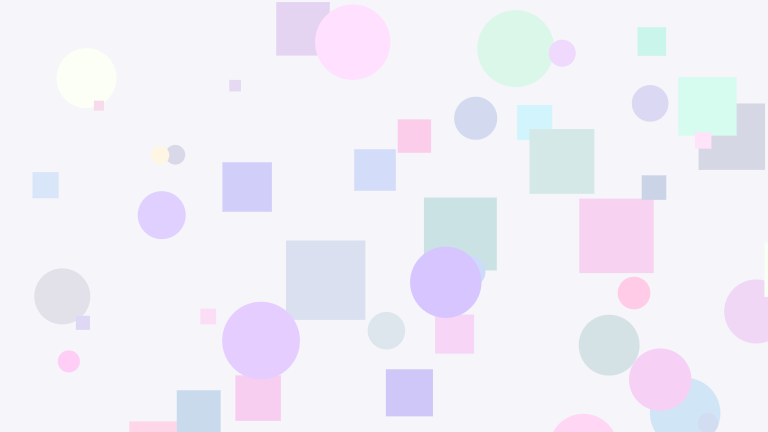
A WebGL 2 fragment shader for this background:

```glsl
#version 300 es
precision highp float;

#define SHAPE_COUNT 48
#define SIZE_MIN 0.020
#define SIZE_MAX 0.186
#define CIRCLE_SHARE 0.4
#define SCATTER 0.16
#define TINT_SPREAD 0.05
#define SEED 7.0

uniform vec2 u_resolution;
out vec4 fragColor;

const vec3 PAPER = vec3(0.961, 0.961, 0.980);
const vec3 PERIWINKLE = vec3(0.84, 0.85, 0.94);
const vec3 PINK = vec3(0.98, 0.84, 0.95);
const vec3 AQUA = vec3(0.83, 0.95, 0.95);
const vec3 LAVENDER = vec3(0.86, 0.82, 0.99);
const vec3 CREAM = vec3(0.96, 0.98, 0.92);

// Three random values in 0..1 per key
vec3 hash3(vec2 key) {
    vec3 p = fract(vec3(key, key.x + SEED) * vec3(0.1031, 0.1030, 0.0973));
    p += dot(p, p.yxz + 33.33);
    return fract((p.xxy + p.yxx) * p.zyx);
}

// Weighted choice of a base pastel
vec3 pastel(float pick) {
    if (pick < 0.33) return PERIWINKLE;
    if (pick < 0.66) return PINK;
    if (pick < 0.80) return AQUA;
    if (pick < 0.94) return LAVENDER;
    return CREAM;
}

float squareDistance(vec2 p, float halfSize) {
    vec2 q = abs(p) - halfSize;
    return length(max(q, 0.0)) + min(max(q.x, q.y), 0.0);
}

float circleDistance(vec2 p, float radius) {
    return length(p) - radius;
}

void main() {
    float pixel = 1.0 / u_resolution.y;
    vec2 canvas = vec2(u_resolution.x * pixel, 1.0);
    vec2 uv = gl_FragCoord.xy * pixel;
    vec3 color = PAPER;

    for (int i = 0; i < SHAPE_COUNT; i++) {
        float n = float(i) + 1.0;
        vec3 place = hash3(vec2(n, SEED));
        vec3 tint = hash3(vec2(n, SEED + 41.0)) - 0.5;

        // Evenly spread sizes, loosely even positions
        float halfSize = 0.5 * mix(SIZE_MIN, SIZE_MAX, fract(n * 0.6180 + 0.3));
        vec2 anchor = fract(n * vec2(0.7549, 0.5698) + (place.xy - 0.5) * SCATTER);

        // Anchored by the upper left corner, so shapes run off right and bottom
        vec2 center = anchor * canvas + vec2(halfSize, -halfSize);
        vec2 p = uv - center;
        float d = place.z < CIRCLE_SHARE ? circleDistance(p, halfSize)
                                         : squareDistance(p, halfSize);

        // Opaque fill with a one pixel soft edge
        vec3 fill = pastel(fract(n * 0.4142)) + tint * 2.0 * TINT_SPREAD;
        float coverage = clamp(0.5 - d / pixel, 0.0, 1.0);
        color = mix(color, clamp(fill, 0.0, 1.0), coverage);
    }

    fragColor = vec4(color, 1.0);
}
```
